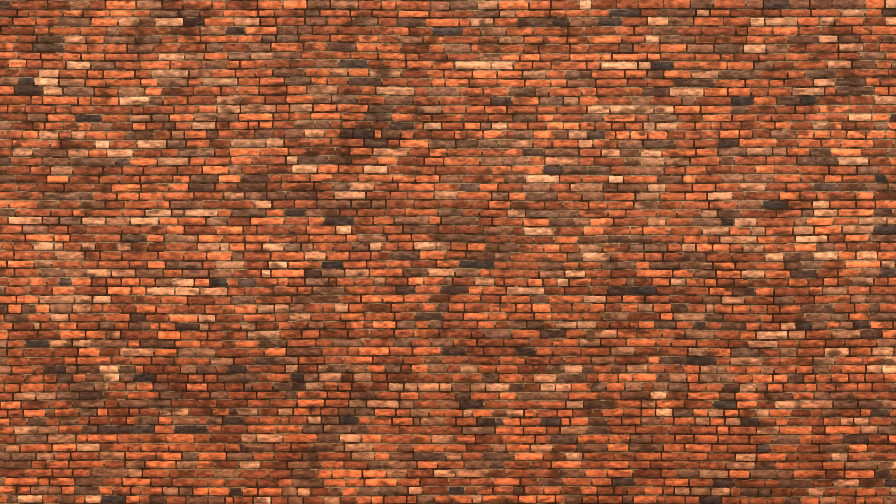
Give the GLSL for this texture, as a WebGL 2 fragment shader.

```glsl
#version 300 es
precision highp float;
// A weathered brick wall: many thin courses of bricks with uneven lengths.
// Jittered 1D cells give courses and bricks; a rounded box distance cuts the
// joints, and hashes and value noise add colour, chips, grain and stains.
uniform vec2 u_resolution;
out vec4 fragColor;

const float COURSES = 58.0;          // rows over the canvas height
const float LONG_BRICKS = 37.0;      // bricks across an ordinary course
const float SHORT_BRICKS = 54.0;     // bricks across a header course
const float HEADER_SHARE = 0.2;      // share of header courses
const float LENGTH_JITTER = 0.62;
const float COURSE_JITTER = 0.16;
const float JOINT = 0.085;           // half joint width, in course heights
const float CORNER = 0.12;
const float CHIPPING = 0.13;
const float GRAIN = 0.42;
const float STAINS = 0.36;

const vec3 ORANGE = vec3(0.83, 0.43, 0.25);
const vec3 RED_BROWN = vec3(0.61, 0.32, 0.20);
const vec3 TAN = vec3(0.83, 0.57, 0.40);
const vec3 UMBER = vec3(0.49, 0.34, 0.25);
const vec3 CHARCOAL = vec3(0.28, 0.23, 0.20);
const vec3 MORTAR_LIGHT = vec3(0.60, 0.47, 0.33);
const vec3 MORTAR_DARK = vec3(0.25, 0.16, 0.10);

// Integer hash of a lattice point, from 0 to 1
float hash(vec2 p) {
    uvec2 q = uvec2(ivec2(floor(p)));
    uint h = q.x * 1597334677u ^ q.y * 3812015801u;
    h = (h ^ (h >> 16)) * 2146121005u;
    h = (h ^ (h >> 15)) * 2221713035u;
    return float((h ^ (h >> 16)) >> 8) / 16777216.0;
}

float noise(vec2 p) {
    vec2 i = floor(p), f = fract(p);
    f = f * f * (3.0 - 2.0 * f);
    return mix(mix(hash(i), hash(i + vec2(1, 0)), f.x),
               mix(hash(i + vec2(0, 1)), hash(i + vec2(1, 1)), f.x), f.y);
}

float fbm(vec2 p) {
    float sum = 0.0, weight = 0.5;
    for (int k = 0; k < 4; k++) {
        sum += weight * noise(p);
        p = p * 2.03 + 17.0;
        weight *= 0.5;
    }
    return sum / 0.9375;
}

float boundary(float i, float seed, float jitter) {
    return i + jitter * (hash(vec2(i, seed)) - 0.5);
}

// Cell index, distance to its lower boundary, distance to its upper one
vec3 jitteredCell(float x, float seed, float jitter) {
    float i = floor(x);
    if (x < boundary(i, seed, jitter)) i -= 1.0;
    else if (x >= boundary(i + 1.0, seed, jitter)) i += 1.0;
    return vec3(i, x - boundary(i, seed, jitter), boundary(i + 1.0, seed, jitter) - x);
}

vec3 brickColour(vec2 id) {
    float pick = hash(id + 301.0);
    vec3 c = pick < 0.34 ? ORANGE : pick < 0.64 ? RED_BROWN
           : pick < 0.78 ? TAN : pick < 0.95 ? UMBER : CHARCOAL;
    c = mix(c, RED_BROWN, 0.4 * hash(id + 523.0));
    return c * mix(0.82, 1.17, hash(id + 709.0));
}

void main() {
    vec2 uv = gl_FragCoord.xy / u_resolution;
    float aspect = u_resolution.x / u_resolution.y;
    vec2 p = vec2(uv.x * aspect, uv.y) * COURSES;
    float pixel = COURSES / u_resolution.y;

    // Courses sag slightly; each one is then split into bricks
    float sag = 0.3 * (noise(vec2(p.x * 0.08, p.y * 0.1)) - 0.5);
    vec3 course = jitteredCell(p.y + sag, 911.0, COURSE_JITTER);
    float count = hash(vec2(course.x, 77.0)) < HEADER_SHARE ? SHORT_BRICKS : LONG_BRICKS;
    float shift = hash(vec2(course.x, 131.0)) + 0.5 * mod(course.x, 2.0);
    vec3 brick = jitteredCell(uv.x * count + shift, course.x + 2000.0, LENGTH_JITTER);
    brick.yz *= aspect * COURSES / count;
    vec2 id = vec2(brick.x, course.x);

    // Rounded brick with ragged edges, positive inside
    vec2 low = vec2(brick.y, course.y), high = vec2(brick.z, course.z);
    vec2 q = JOINT + CORNER - min(low, high);
    float inside = CORNER - length(max(q, 0.0)) - min(max(q.x, q.y), 0.0);
    inside -= CHIPPING * (fbm(p * 1.7 + 40.0) - 0.42);
    float face = smoothstep(-0.5 * pixel, 0.5 * pixel, inside);

    // Brick face: grain, soot patches, lit upper edge and shaded lower edge
    float grain = fbm(p * vec2(1.6, 3.2) + 90.0 * hash(id));
    vec3 clay = brickColour(id) * (1.0 + GRAIN * 2.0 * (grain - 0.5));
    float soot = smoothstep(0.56, 0.8, fbm(p * vec2(0.5, 1.1) + 200.0));
    clay = mix(clay, MORTAR_DARK, 0.6 * soot);
    float height = low.y / (low.y + high.y);
    clay *= mix(0.84, 1.10, smoothstep(0.05, 0.6, height));

    // Mortar: pale patches, dark where worn out or below a brick
    float pale = smoothstep(0.35, 0.65, fbm(p * 0.55 + 350.0));
    pale *= mix(0.35, 1.0, step(0.5, height));
    vec3 mortar = mix(MORTAR_DARK, MORTAR_LIGHT, pale) * mix(0.8, 1.2, noise(p * 4.0));

    // Broad stains, with a slightly deeper tone toward the foot of the wall
    float stain = fbm(p * vec2(0.07, 0.16) + 500.0) - 0.5;
    vec3 colour = mix(mortar, clay, face) * (1.0 + STAINS * stain);
    colour *= mix(vec3(0.95, 0.90, 0.86), vec3(1.04), smoothstep(0.0, 0.7, uv.y));
    fragColor = vec4(clamp(colour, 0.0, 1.0), 1.0);
}
```
